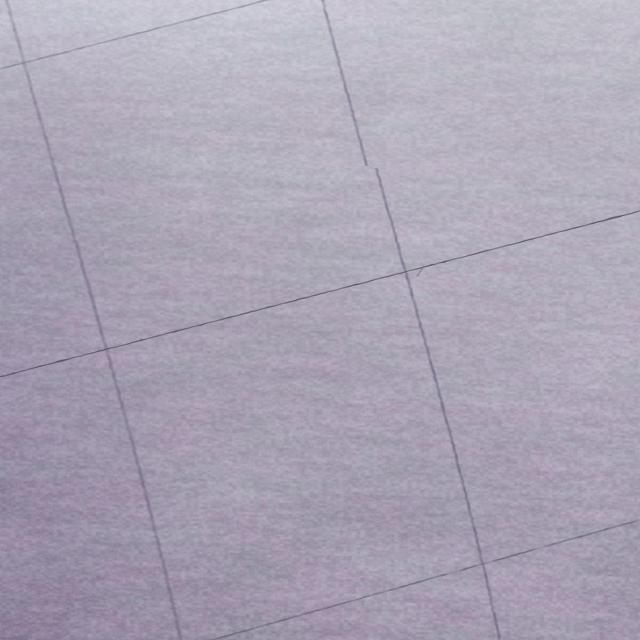
A three.js fragment shader for this texture:

```glsl
varying vec2 vUv;

const vec3 LOW_TINT = vec3(0.618, 0.583, 0.662);
const vec3 HIGH_TINT = vec3(0.742, 0.735, 0.774);
const vec3 EDGE_SHADE = vec3(0.056, 0.066, 0.044);
const vec3 TOP_GLOW = vec3(0.038, 0.043, 0.050);
const vec3 ROW_INK = vec3(0.330, 0.320, 0.385);
const vec3 COLUMN_INK = vec3(0.435, 0.410, 0.510);
const float ROW_HALF = 0.0006;
const float ROW_SOFT = 0.0014;
const float COLUMN_HALF = 0.0021;
const float COLUMN_SOFT = 0.0021;
const float TILT = 0.967;        // cosine of the grid's lean
const float BREAK_AT = 0.261;    // depth of the offset in the second column
const float GRAIN = 0.074;
const float STREAK = 0.042;
const float CLOUD = 0.034;
const float CHROMA = 0.038;

float hash(vec2 p) {
  vec3 q = fract(vec3(p.xyx) * 0.1031);
  q += dot(q, q.yzx + 33.33);
  return fract((q.x + q.y) * q.z);
}

float noise(vec2 p) {
  vec2 i = floor(p);
  vec2 f = fract(p);
  f = f * f * (3.0 - 2.0 * f);
  float a = mix(hash(i), hash(i + vec2(1.0, 0.0)), f.x);
  float b = mix(hash(i + vec2(0.0, 1.0)), hash(i + vec2(1.0, 1.0)), f.x);
  return mix(a, b, f.y);
}

float centred(vec2 p) {
  return noise(p + 57.0) - 0.5;
}

float stroke(float d, float halfWidth, float soft) {
  return 1.0 - smoothstep(max(halfWidth - soft, 0.0), halfWidth + soft, abs(d));
}

float segment(vec2 p, vec2 a, vec2 b) {
  vec2 ab = b - a;
  return length(p - a - ab * clamp(dot(p - a, ab) / dot(ab, ab), 0.0, 1.0));
}

// Height of a row joint, counted from the top
float rowHeight(float i, float x) {
  float slope = 0.259 + 0.022 * max(i - 1.0, 0.0);
  return 0.892 - 0.469 * i - 0.0118 * i * i + slope * x;
}

// Position of a slightly bowed column joint at a depth below the top
float columnPlace(float i, float depth) {
  float bow = 0.055 * depth * depth * (1.0 - depth);
  float shift = depth < BREAK_AT ? -0.015 * depth : 0.0095 - 0.0065 * (depth - BREAK_AT);
  return 0.0104 + 0.4936 * i + 0.272 * depth + bow + i * shift;
}

// Broad light, brushed streaks and coloured grain
vec3 surface(vec2 p) {
  vec3 c = mix(LOW_TINT, HIGH_TINT, pow(p.y, 1.35));
  c -= EDGE_SHADE * (1.0 - smoothstep(-0.05, 0.40, p.x)) * (1.0 - 0.65 * smoothstep(0.7, 1.0, p.y));
  c += 0.030 * smoothstep(0.35, 1.0, p.x) * (1.0 - 0.6 * p.y);
  c += TOP_GLOW * smoothstep(0.82, 1.0, p.y) * (1.0 - 0.8 * smoothstep(0.3, 0.8, p.x));

  vec2 q = vec2(p.x, p.y + 0.04 * p.x + 0.008 * centred(p * 9.0));
  float streak = centred(q * vec2(14.0, 105.0)) + 0.7 * centred(q * vec2(32.0, 190.0) + 19.0);
  float grain = centred(q * vec2(150.0, 270.0)) + 0.6 * centred(q * vec2(310.0, 390.0) + 31.0);
  float cloud = centred(q * vec2(3.0, 8.0) + 7.0) + 0.5 * centred(q * vec2(6.0, 26.0) + 43.0);
  float fade = 1.0 - 0.35 * p.y;
  c += (STREAK * streak + GRAIN * grain + CLOUD * cloud) * fade;

  float hue = centred(q * vec2(10.0, 34.0) + 83.0) + centred(q * vec2(85.0, 145.0) + 11.0);
  return c + CHROMA * hue * fade * vec3(0.55, -0.45, 0.15);
}

void main() {
  vec2 p = vUv;
  float depth = 1.0 - p.y;
  vec3 c = surface(p);

  // Column joints: wide and soft, firmer lower down
  for (int k = 0; k < 2; k++) {
    float i = float(k);
    float rough = 0.0016 * centred(vec2(i * 40.0, p.y * 210.0));
    float d = (p.x - columnPlace(i, depth)) * TILT + rough;
    float wear = 0.70 + 0.50 * noise(vec2(i * 13.0, p.y * 150.0));
    float ink = mix(0.36, 0.58, smoothstep(0.0, 0.55, depth)) + 0.13 * i;
    float gap = mix(1.0, smoothstep(0.0005, 0.003, abs(depth - BREAK_AT)), i);
    float soft = COLUMN_SOFT + 0.0008 * (1.0 - i);
    c = mix(c, COLUMN_INK, min(stroke(d, COLUMN_HALF, soft) * ink * wear * gap, 1.0));
  }

  // Row joints: a fine middle one, a pale top one, a broken bottom one
  for (int k = 0; k < 3; k++) {
    float i = float(k);
    float middle = 1.0 - abs(i - 1.0);
    float bottom = max(i - 1.0, 0.0);
    float d = (p.y - rowHeight(i, p.x)) * TILT + 0.0007 * centred(vec2(p.x * 150.0, i * 23.0));
    float wear = noise(vec2(p.x * 95.0, i * 17.0));
    float ink = mix(0.34 + 0.20 * bottom, 0.80, middle) * (0.70 + 0.5 * wear);
    float broken = smoothstep(0.15, 0.55, noise(vec2(p.x * 38.0, 91.0)));
    ink *= mix(1.0, 0.40 + 0.60 * broken, bottom * smoothstep(0.55, 0.7, p.x));
    float chip = 0.0007 * middle * smoothstep(0.84, 0.96, wear);
    float soft = ROW_SOFT + 0.0006 * (1.0 - middle);
    c = mix(c, ROW_INK, min(stroke(d, ROW_HALF + chip, soft) * ink, 1.0));
  }

  // Small nick beside the central crossing
  float nick = segment(p, vec2(0.652, 0.569), vec2(0.661, 0.582));
  c = mix(c, COLUMN_INK, 0.5 * stroke(nick, 0.0012, ROW_SOFT));

  gl_FragColor = vec4(clamp(c, 0.0, 1.0), 1.0);
}
```
